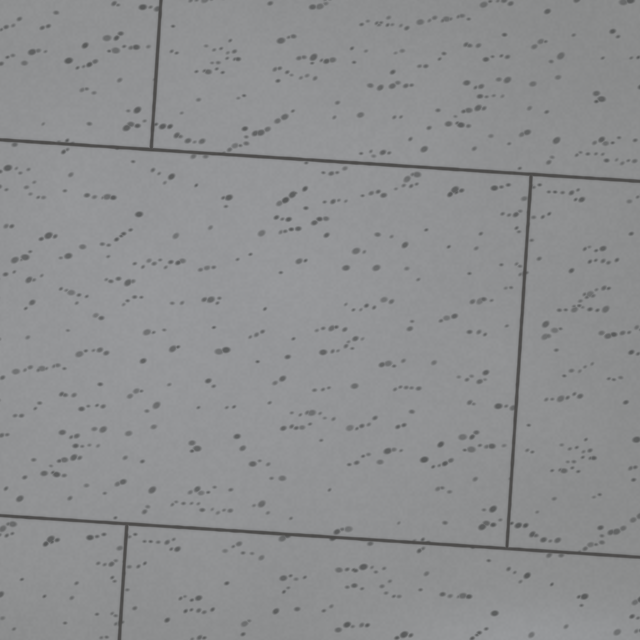
Give the GLSL for this texture, as a WebGL 2 fragment shader.

```glsl
#version 300 es
precision highp float;
// Speckled grey ceiling panels laid in a slightly turned half-offset bond.
// Every panel repeats one field of short dark fleck chains, scattered by hashed
// cells; thin dark joints, soft uneven light and fine grain lie over it.
uniform vec2 u_resolution;
out vec4 fragColor;

const float TILT = -0.065;                    // turn of the whole layout, radians
const vec2 PANEL = vec2(1.19, 0.586);         // panel width and height
const vec2 JOINT_ORIGIN = vec2(0.781, 0.194); // lower left corner of one panel
const float JOINT_HALF_WIDTH = 0.0025;
const vec2 CELL = vec2(0.051, 0.043);         // one fleck chain per cell
const int MAX_FLECKS = 5;

const vec3 SHADE_COLOR = vec3(0.523, 0.527, 0.525);
const vec3 LIT_COLOR = vec3(0.588, 0.593, 0.602);
const vec3 FLECK_COLOR = vec3(0.325, 0.33, 0.33);
const vec3 JOINT_COLOR = vec3(0.29, 0.285, 0.28);

vec2 hash22(vec2 p) {
  vec3 q = fract(p.xyx * vec3(0.1031, 0.1030, 0.0973));
  q += dot(q, q.yzx + 33.33);
  return fract((q.xx + q.yz) * q.zy);
}

float valueNoise(vec2 p) {
  vec2 i = floor(p), f = fract(p);
  f = f * f * (3.0 - 2.0 * f);
  float low = mix(hash22(i).x, hash22(i + vec2(1, 0)).x, f.x);
  float high = mix(hash22(i + vec2(0, 1)).x, hash22(i + vec2(1, 1)).x, f.x);
  return mix(low, high, f.y);
}

vec2 rotate(vec2 p, float angle) {
  float c = cos(angle), s = sin(angle);
  return vec2(c * p.x - s * p.y, s * p.x + c * p.y);
}

float glow(vec2 p, vec2 center, vec2 radius) {
  vec2 d = (p - center) / radius;
  return exp(-dot(d, d));
}

// Coverage of one slightly elongated fleck centred at the origin
float fleck(vec2 p, float radius, float angle, float soft) {
  vec2 q = rotate(p, -angle) / vec2(1.4, 1.0);
  return 1.0 - smoothstep(-soft, soft, length(q) - radius);
}

// Chain of one to five flecks belonging to a cell
float fleckChain(vec2 p, vec2 id, float soft) {
  vec2 place = hash22(id + 11.0), kind = hash22(id + 57.0);
  if (kind.x > 0.92) return 0.0;
  float count = 1.0 + floor(float(MAX_FLECKS) * kind.y * kind.y);
  float slope = mix(-0.1, 0.5, hash22(id + 83.0).x);
  vec2 start = (id + place) * CELL;
  float cover = 0.0;
  for (int i = 0; i < MAX_FLECKS; i++) {
    float k = float(i);
    if (k >= count) break;
    vec2 jitter = hash22(id * 7.0 + k * 19.0 + 5.0);
    vec2 shape = hash22(id * 3.0 + k * 31.0 + 41.0);
    vec2 along = rotate(vec2((k - 0.5 * (count - 1.0)) * 0.0105, 0.0), slope);
    vec2 center = start + along + (jitter - 0.5) * vec2(0.006, 0.008);
    float radius = mix(0.0018, 0.0046, shape.x * shape.x);
    float strength = mix(0.6, 1.0, shape.y);
    float angle = mix(0.0, 0.8, jitter.x);
    cover = max(cover, strength * fleck(p - center, radius, angle, soft));
  }
  return cover;
}

float fleckField(vec2 p, float soft) {
  vec2 home = floor(p / CELL);
  float cover = 0.0;
  for (int y = -1; y <= 1; y++)
    for (int x = -1; x <= 1; x++)
      cover = max(cover, fleckChain(p, home + vec2(x, y), soft));
  return cover;
}

// Position inside a panel, with alternate rows shifted by half a panel
vec2 panelLocal(vec2 p) {
  vec2 g = (p - JOINT_ORIGIN) / PANEL;
  g.x += 0.5 * mod(floor(g.y), 2.0);
  return fract(g) * PANEL;
}

void main() {
  vec2 p = gl_FragCoord.xy / u_resolution.y;
  float pixel = 1.0 / u_resolution.y;
  vec2 local = panelLocal(rotate(p, -TILT));

  // Uneven light on the board, with a pale sheen low on the right
  float light = glow(p, vec2(0.32, 0.54), vec2(0.72, 0.62));
  vec3 color = mix(SHADE_COLOR, LIT_COLOR, light);
  color += vec3(0.05, 0.053, 0.06) * glow(p, vec2(0.86, 0.0), vec2(0.22, 0.06));
  color += 0.012 * (valueNoise(p * 9.0) - 0.5);

  // Flecks, slightly faded in worn areas
  float wear = mix(0.8, 1.0, valueNoise(p * 6.0 + 20.0));
  color = mix(color, FLECK_COLOR, wear * fleckField(local, 0.0014 + 0.5 * pixel));

  // Joints with a faint soft edge
  vec2 edge = min(local, PANEL - local);
  float joint = min(edge.x, edge.y) + 0.0006 * (valueNoise(p * 90.0) - 0.5);
  color *= 1.0 - 0.07 * (1.0 - smoothstep(0.0, 0.008, joint));
  float soft = 0.0008 + 0.5 * pixel;
  float line = 1.0 - smoothstep(-soft, soft, joint - JOINT_HALF_WIDTH);
  color = mix(color, JOINT_COLOR, 0.95 * line);

  // Fine surface grain
  color += 0.014 * (valueNoise(p * 260.0) - 0.5) + 0.01 * (valueNoise(p * 110.0) - 0.5);
  fragColor = vec4(color, 1.0);
}
```
